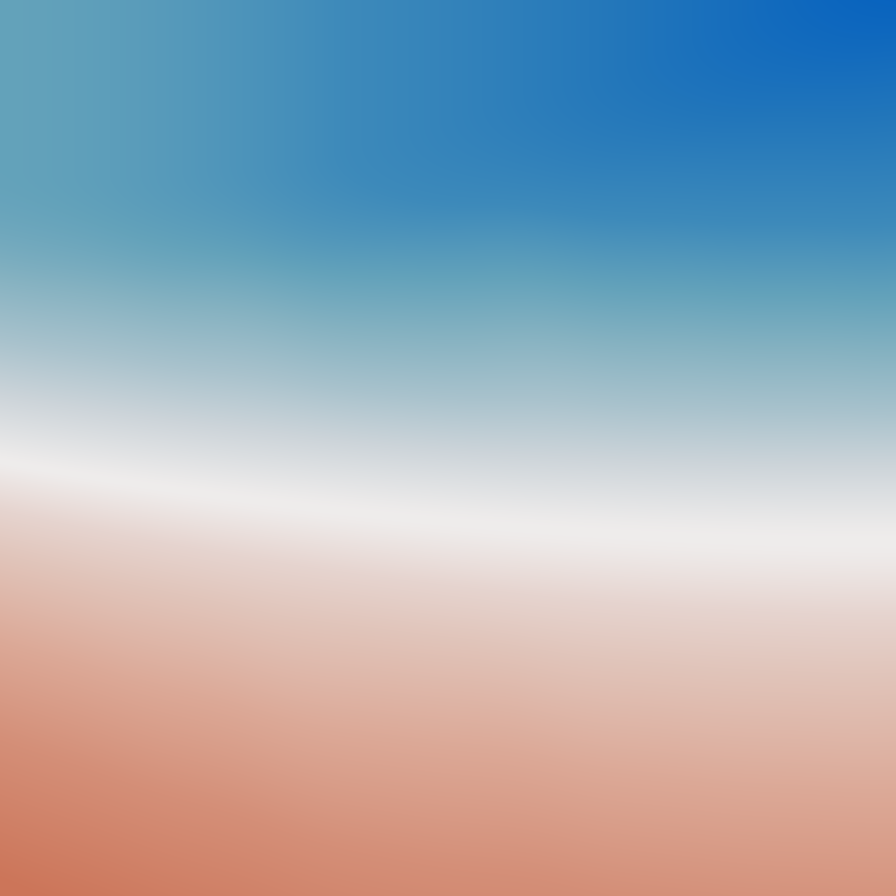
Reproduce this background procedurally as a three.js fragment shader.

```glsl
varying vec2 vUv;

const vec3 CREST = vec3(0.935, 0.925, 0.922);

// Position of v between two stops, clamped to 0..1
float span(float a, float b, float v) {
  return clamp((v - a) / (b - a), 0.0, 1.0);
}

float smoothMin(float a, float b, float k) {
  float h = max(k - abs(a - b), 0.0) / k;
  return min(a, b) - h * h * k * 0.25;
}

// Pale haze through teal to deep blue
vec3 skyRamp(float s) {
  vec3 c = mix(CREST, vec3(0.80, 0.83, 0.85), span(0.0, 0.07, s));
  c = mix(c, vec3(0.66, 0.76, 0.80), span(0.07, 0.13, s));
  c = mix(c, vec3(0.52, 0.695, 0.755), span(0.13, 0.20, s));
  c = mix(c, vec3(0.39, 0.635, 0.73), span(0.20, 0.26, s));
  c = mix(c, vec3(0.24, 0.54, 0.73), span(0.26, 0.34, s));
  c = mix(c, vec3(0.13, 0.46, 0.73), span(0.34, 0.46, s));
  return mix(c, vec3(0.02, 0.38, 0.75), span(0.46, 0.59, s));
}

// Blush through peach to terracotta
vec3 sandRamp(float s) {
  vec3 c = mix(CREST, vec3(0.90, 0.83, 0.81), span(0.0, 0.065, s));
  c = mix(c, vec3(0.88, 0.77, 0.73), span(0.065, 0.13, s));
  c = mix(c, vec3(0.86, 0.66, 0.59), span(0.13, 0.26, s));
  c = mix(c, vec3(0.83, 0.56, 0.47), span(0.26, 0.40, s));
  return mix(c, vec3(0.80, 0.46, 0.35), span(0.40, 0.60, s));
}

// Layered sines that gently bend the colour bands
float ripple(vec2 p) {
  float sum = 0.0;
  float amplitude = 0.004;
  float frequency = 12.0;
  for (int i = 0; i < 3; i++) {
    sum += amplitude * sin(frequency * p.x + 5.0 * p.y + 1.7 * float(i));
    amplitude *= 0.5;
    frequency *= 1.8;
  }
  return sum;
}

void main() {
  float x = vUv.x;
  float left = (1.0 - x) * (1.0 - x);

  // Bright crest sloping down to the right, broader at that side
  float height = vUv.y - (0.395 + 0.09 * left);
  float softness = 0.004 + 0.014 * x;
  float away = sqrt(height * height + softness * softness) - softness;
  away += ripple(vUv) * smoothstep(0.03, 0.2, away);

  // The sky stays teal at the left and deepens towards the right corner
  float skyDepth = smoothMin(away, 0.26 + 0.34 * pow(x, 1.5), 0.06);
  float sandDepth = away * (1.0 + 0.3 * left);

  vec3 color = mix(sandRamp(sandDepth), skyRamp(skyDepth),
                   smoothstep(-0.006, 0.006, height));
  gl_FragColor = vec4(color, 1.0);
}
```
